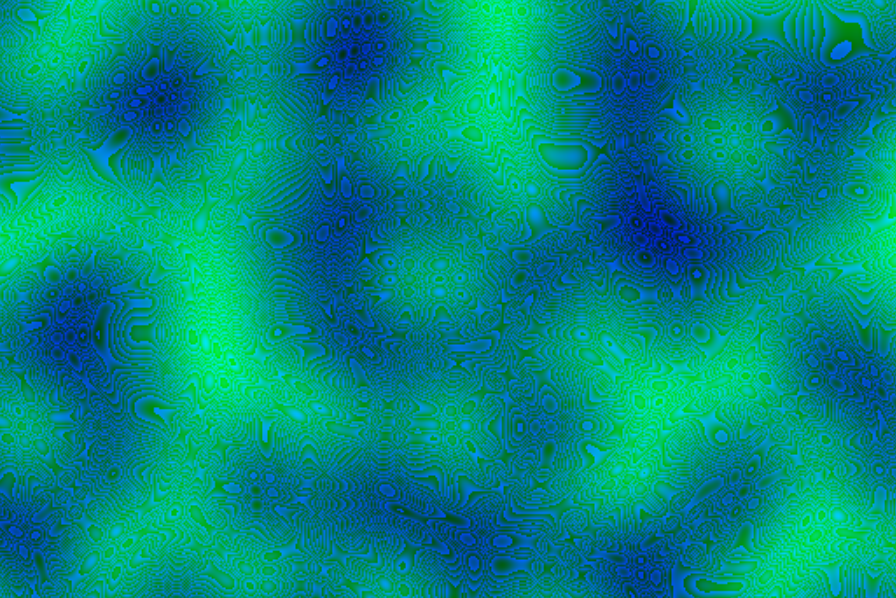
Give the GLSL for this background, as a Shadertoy shader.

```glsl
// Soft green and blue gradient noise, overlaid with dense interfering contour bands.

const float CELLS_PER_HEIGHT = 4.2;   // noise cells along the canvas height
const float SAMPLE_ROWS = 342.0;      // rows of the lattice that makes the moire
const float BAND_COUNT = 225.0;       // contour bands over the full height range
const float MID_LEVEL = 0.54;         // mean terrain height
const float RELIEF = 0.72;            // terrain height per unit of noise
const uint SEED = 29u;

// Integer hash (PCG style): two values in 0..1 for each cell corner.
vec2 hash2(ivec2 cell) {
    uvec2 v = uvec2(cell + 4096) + uvec2(SEED, SEED * 7u);
    v = v * 1664525u + 1013904223u;
    v.x += v.y * 1664525u;
    v.y += v.x * 1664525u;
    v ^= v >> 16u;
    v.x += v.y * 1664525u;
    v.y += v.x * 1664525u;
    v ^= v >> 16u;
    return vec2(v & 65535u) / 65535.0;
}

// Dot product of a corner's unit gradient with the offset from that corner.
float cornerSlope(ivec2 cell, ivec2 corner, vec2 local) {
    vec2 gradient = normalize(hash2(cell + corner) * 2.0 - 0.99997);
    return dot(gradient, local - vec2(corner));
}

float gradientNoise(vec2 p) {
    ivec2 cell = ivec2(floor(p));
    vec2 f = fract(p);
    vec2 w = f * f * f * (f * (f * 6.0 - 15.0) + 10.0);
    float bottom = mix(cornerSlope(cell, ivec2(0, 0), f),
                       cornerSlope(cell, ivec2(1, 0), f), w.x);
    float top = mix(cornerSlope(cell, ivec2(0, 1), f),
                    cornerSlope(cell, ivec2(1, 1), f), w.x);
    return mix(bottom, top, w.y);
}

// Green shows the height itself, blue the position within its contour band.
vec3 terrainColor(vec2 node) {
    vec2 p = (node + 0.5) / SAMPLE_ROWS * CELLS_PER_HEIGHT;
    float height = clamp(MID_LEVEL + RELIEF * gradientNoise(p), 0.0, 1.0);
    return vec3(0.0, height, fract(height * BAND_COUNT));
}

void mainImage(out vec4 fragColor, in vec2 fragCoord) {
    // Sample on a fixed lattice so the moire is independent of resolution.
    vec2 lattice = fragCoord / iResolution.y * SAMPLE_ROWS - 0.5;
    vec2 node = floor(lattice);
    vec2 blend = lattice - node;

    // Smooth between the four surrounding lattice nodes.
    vec3 bottom = mix(terrainColor(node), terrainColor(node + vec2(1, 0)), blend.x);
    vec3 top = mix(terrainColor(node + vec2(0, 1)), terrainColor(node + vec2(1, 1)), blend.x);
    fragColor = vec4(mix(bottom, top, blend.y), 1.0);
}
```
